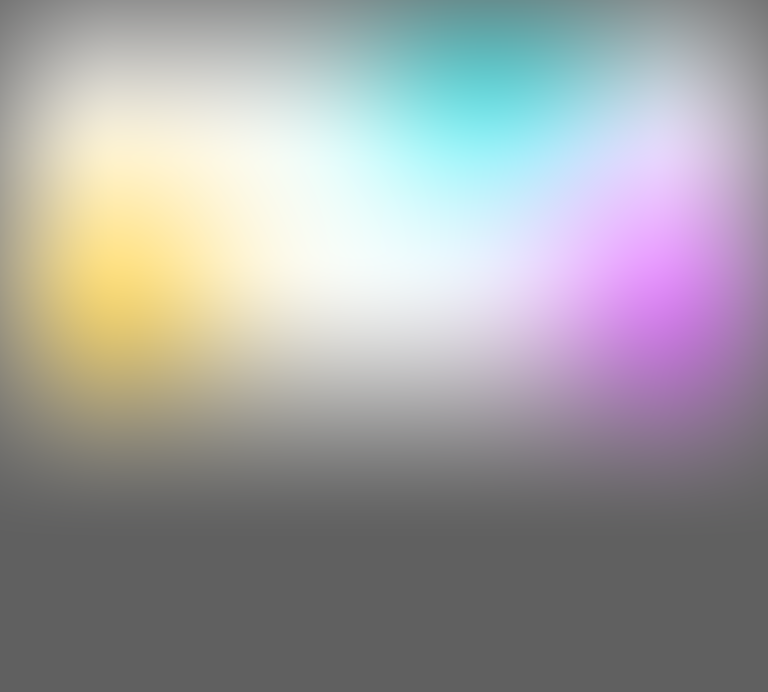
Reproduce this background procedurally as a WebGL 1 fragment shader.

```glsl
precision highp float;

uniform vec2 u_resolution;

const vec3 GREY   = vec3(0.376);
const vec3 WHITE  = vec3(1.0);
const vec3 YELLOW = vec3(1.0, 0.87, 0.46);
const vec3 CYAN   = vec3(0.37, 0.96, 0.97);
const vec3 PURPLE = vec3(0.89, 0.50, 1.0);

// Glow centres and radii, as fractions of the canvas
const vec2 YELLOW_CENTRE = vec2(0.143, 0.538);
const vec2 YELLOW_RADIUS = vec2(0.176, 0.231);
const vec2 CYAN_CENTRE   = vec2(0.638, 0.928);
const vec2 CYAN_RADIUS   = vec2(0.180, 0.217);
const vec2 PURPLE_CENTRE = vec2(0.885, 0.501);
const vec2 PURPLE_RADIUS = vec2(0.182, 0.253);

// Start and end of each soft border of the lit panel
const vec2 SIDE_FADE   = vec2(-0.130, 0.156);
const vec2 BOTTOM_FADE = vec2(0.210, 0.640);
const vec2 TOP_FADE    = vec2(0.754, 1.145);

// Elliptical Gaussian falloff
float glow(vec2 p, vec2 centre, vec2 radius) {
    vec2 d = (p - centre) / radius;
    return exp(-dot(d, d));
}

// Blurred rectangle: 1 inside, fading to 0 past its borders
float softPanel(vec2 p) {
    float edgeDistance = min(p.x, 1.0 - p.x);
    float sides = smoothstep(SIDE_FADE.x, SIDE_FADE.y, edgeDistance);
    float bottom = smoothstep(BOTTOM_FADE.x, BOTTOM_FADE.y, p.y);
    float top = 1.0 - smoothstep(TOP_FADE.x, TOP_FADE.y, p.y);
    return sides * bottom * top;
}

void main() {
    vec2 uv = gl_FragCoord.xy / u_resolution;

    // Coloured glows over white
    vec3 light = WHITE;
    light = mix(light, YELLOW, glow(uv, YELLOW_CENTRE, YELLOW_RADIUS));
    light = mix(light, CYAN, glow(uv, CYAN_CENTRE, CYAN_RADIUS));
    light = mix(light, PURPLE, glow(uv, PURPLE_CENTRE, PURPLE_RADIUS));

    // Panel fades into the grey ground
    gl_FragColor = vec4(mix(GREY, light, softPanel(uv)), 1.0);
}
```
